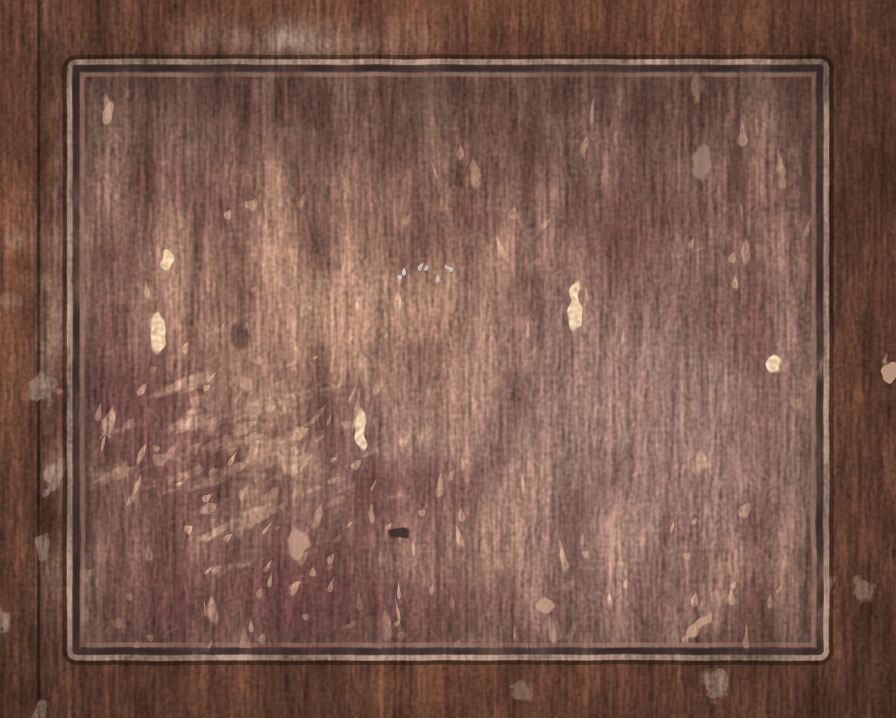
Reproduce this texture procedurally as a WebGL 1 fragment shader.

```glsl
precision highp float;
// Worn wooden panel: streaked varnish, flaked chips and a routed rectangular moulding.
uniform vec2 u_resolution;

const vec2 CENTER = vec2(0.624, 0.499);
const vec2 HALF_SIZE = vec2(0.531, 0.419);
const float CORNER = 0.014;
const float GRAIN = 0.36;
const vec3 UMBER = vec3(0.42, 0.295, 0.26);
const vec3 TAN = vec3(0.65, 0.5, 0.42);
const vec3 MAUVE = vec3(0.56, 0.44, 0.405);
const vec3 MAROON = vec3(0.42, 0.275, 0.265);
const vec3 FRAME_DARK = vec3(0.28, 0.18, 0.145);
const vec3 FRAME_WARM = vec3(0.5, 0.33, 0.25);
const vec3 DUST = vec3(0.6, 0.5, 0.44);
const vec3 BARE = vec3(0.77, 0.62, 0.52);
const vec3 PALE = vec3(0.92, 0.8, 0.66);
const vec3 GROOVE = vec3(0.2, 0.16, 0.15);

vec2 hash(vec2 p) {
  vec3 q = fract(p.xyx * vec3(0.1031, 0.103, 0.0973));
  q += dot(q, q.yzx + 33.33);
  return fract((q.xx + q.yz) * q.zy);
}

float slope(vec2 i, vec2 f, vec2 o) {
  return dot(hash(i + o) * 2.0 - 1.0, f - o);
}

float noise(vec2 p) {
  vec2 i = floor(p), f = fract(p), u = f * f * (3.0 - 2.0 * f), e = vec2(1, 0);
  return mix(mix(slope(i, f, e.yy), slope(i, f, e.xy), u.x),
    mix(slope(i, f, e.yx), slope(i, f, e.xx), u.x), u.y);
}

float fbm(vec2 p) {
  float sum = 0.0, amp = 0.8;
  for (int i = 0; i < 4; i++) {
    sum += amp * noise(p);
    p = p * 2.03 + 17.0;
    amp *= 0.55;
  }
  return sum;
}

float sat(float x) { return clamp(x, 0.0, 1.0); }

float glow(vec2 p, float x, float y, float rx, float ry) {
  vec2 q = (p - vec2(x, y)) / vec2(rx, ry);
  return exp(-dot(q, q));
}

float blob(vec2 p, float x, float y, float rx, float ry) {
  return 1.0 - smoothstep(0.8, 1.15, length((p - vec2(x, y)) / vec2(rx, ry)));
}

float line(float d, float w) { return 1.0 - smoothstep(w * 0.5, w, abs(d)); }

vec2 turn(vec2 p, float a) {
  return vec2(cos(a) * p.x + sin(a) * p.y, cos(a) * p.y - sin(a) * p.x);
}

float wornArea(vec2 p) { return glow(p, 0.34, 0.37, 0.19, 0.15); }

// One flake per grid cell: tapered chips, or round patches on the frame.
float flakes(vec2 p, float n, float onFrame) {
  float mask = 0.0, ragged = 0.8 * noise(p * 75.0) + 0.5 * noise(p * 170.0);
  for (int j = 0; j < 9; j++) {
    vec2 cell = floor(p * n) + vec2(mod(float(j), 3.0), floor(float(j) / 3.0)) - 1.0;
    vec2 h = hash(cell + n), k = hash(cell + n * 2.0 + 51.0), c = (cell + h) / n;
    float worn = wornArea(c);
    float chips = 0.05 + 0.6 * worn + 0.3 * glow(c, 0.55, 0.16, 0.6, 0.1);
    float density = mix(chips, 0.12 + 0.6 * glow(c, 0.04, 0.52, 0.06, 0.36), onFrame);
    vec2 q = turn((p - c) * n, mix(1.35, 0.45, worn) + (k.x - 0.5) * 1.1);
    vec2 size = mix(vec2(0.15 + 0.35 * k.x, 0.06 + 0.14 * h.y), 0.12 + 0.2 * h, onFrame);
    size.y *= 1.0 - 0.65 * (1.0 - onFrame) * clamp(q.x / size.x, -1.0, 1.0);
    float m = 1.0 - smoothstep(0.7, 1.1, length(q / size) + ragged);
    mask = max(mask, m * step(k.y, density) * (0.4 + 0.6 * h.x));
  }
  return mask;
}

vec3 panelColor(vec2 p, float wear, float streak) {
  float warm = 0.85 * glow(p, 0.46, 0.58, 0.28, 0.18) + 0.35 * glow(p, 0.61, 0.54, 0.03, 0.25)
    + 0.35 * glow(p, 0.39, 0.66, 0.04, 0.24) + 0.4 * glow(p, 0.68, 0.24, 0.08, 0.1) + 0.4 * glow(p, 1.05, 0.21, 0.09, 0.06);
  float grey = glow(p, 0.86, 0.38, 0.3, 0.24) + 0.7 * glow(p, 0.55, 0.38, 0.07, 0.06);
  float red = glow(p, 0.2, 0.42, 0.11, 0.1) + 0.9 * glow(p, 0.51, 0.31, 0.11, 0.06) + 0.9 * glow(p, 0.35, 0.15, 0.28, 0.07);
  vec3 c = mix(UMBER, MAUVE, sat(0.2 + grey + 0.5 * wear + 0.4 * streak));
  c = mix(c, TAN, sat(warm + 0.6 * wear + 0.5 * streak));
  c = mix(c, MAROON, sat(red * 0.8 - 0.7 * wear));
  float scrape = fbm(turn(p, 0.4) * vec2(13, 38)) + 0.5 * wornArea(p);
  c = mix(c, BARE, 0.55 * smoothstep(0.4, 0.75, scrape));
  c = mix(c, BARE, 0.8 * max(flakes(p, 19.0, 0.0), flakes(p, 34.0, 0.0)));
  return c * (1.0 + 0.2 * streak - 0.13 * smoothstep(0.7, 0.86, p.y));
}

vec3 frameColor(vec2 p, float wear, float streak) {
  float warm = 0.32 + 0.4 * glow(p, 0.0, 0.7, 0.06, 0.35) + 0.25 * smoothstep(0.9, 1.0, p.y);
  vec3 c = mix(FRAME_DARK, FRAME_WARM, sat(warm + 0.6 * wear + 0.6 * streak));
  float dust = 0.7 * glow(p, 0.073, 0.55, 0.022, 0.38) + glow(p, 0.4, 0.945, 0.14, 0.025);
  c = mix(c, DUST, sat(dust * (0.6 + 1.8 * wear)));
  return mix(c * (1.0 - 0.4 * line(p.x - 0.054, 0.003)), DUST, 0.75 * flakes(p, 13.0, 1.0));
}

// Large chips, dark stains and bright specks.
vec3 addMarks(vec3 c, vec2 p) {
  vec2 w = p + 0.009 * vec2(noise(p * 60.0), noise(p * 60.0 + 40.0));
  float chip = blob(w, 0.801, 0.573, 0.008, 0.036) + blob(w, 0.22, 0.536, 0.01, 0.029) + blob(w, 0.502, 0.401, 0.008, 0.03)
    + blob(w, 0.233, 0.638, 0.01, 0.016) + blob(w, 1.078, 0.493, 0.01, 0.012);
  float bare = blob(turn(w - vec2(0.974, 0.129), 0.8), 0.0, 0.0, 0.027, 0.007) + blob(w, 0.415, 0.243, 0.015, 0.021)
    + blob(w, 0.76, 0.156, 0.013, 0.009) + blob(w, 0.151, 0.84, 0.006, 0.016);
  float stain = blob(w, 0.559, 0.257, 0.015, 0.008) + 0.5 * blob(w, 0.335, 0.533, 0.012, 0.018);
  c = mix(c, PALE * (0.95 + 0.3 * noise(p * 150.0)), chip);
  c = mix(c, BARE, 0.7 * bare);
  c = mix(c, DUST, 0.7 * blob(w, 0.977, 0.775, 0.013, 0.027));
  c = mix(c, GROOVE, 0.85 * stain);
  for (int i = 0; i < 9; i++) {
    vec2 h = hash(vec2(i, 7));
    c = mix(c, vec3(0.76), 0.8 * blob(w, 0.535 + 0.095 * h.x, 0.612 + 0.016 * h.y, 0.003, 0.004));
  }
  return c;
}

void main() {
  vec2 p = gl_FragCoord.xy / u_resolution.y, e = abs(p - CENTER) - HALF_SIZE + CORNER;
  float px = 1.0 / u_resolution.y, wear = fbm(p * vec2(11, 8)), streak = fbm(p * vec2(26, 2.2) + 9.0);
  float grain = noise(p * vec2(150, 10)) + 0.8 * noise(p * vec2(230, 50)) + 0.7 * noise(p * 170.0);
  float d = length(max(e, 0.0)) + min(max(e.x, e.y), 0.0) - CORNER + 0.0015 * noise(p * 20.0);
  vec3 panel = panelColor(p, wear, streak) * (0.86 + 0.14 * smoothstep(0.0, 0.1, -d));
  vec3 c = mix(panel, frameColor(p, wear, streak), smoothstep(-px, px, d));
  c = addMarks(c * (1.0 + GRAIN * grain), p);
  // Moulding: reddish line, dark groove, pale lip and shadow.
  float rub = sat(0.75 + 0.8 * noise(p * 24.0));
  c = mix(c, TAN * 0.9, 0.7 * rub * line(d + 0.022, 0.004));
  c = mix(c, GROOVE, rub * line(d + 0.013, 0.006));
  c = mix(c, DUST * clamp(0.95 + 0.6 * wear + 0.3 * grain, 0.6, 1.25), 0.9 * line(d + 0.004, 0.005));
  c *= 1.0 - 0.35 * line(d - 0.003, 0.004);
  // Splinters at the right edge and darkened corners.
  float splinter = glow(p, 1.24, 0.48, 0.018, 0.03) * (0.6 + 1.2 * noise(p * 75.0));
  c = mix(c, BARE * 0.9, smoothstep(0.35, 0.5, splinter));
  vec2 v = (p - CENTER) / vec2(0.65, 0.53);
  gl_FragColor = vec4(c * (1.06 - 0.22 * smoothstep(0.6, 2.0, dot(v, v))), 1);
}
```
